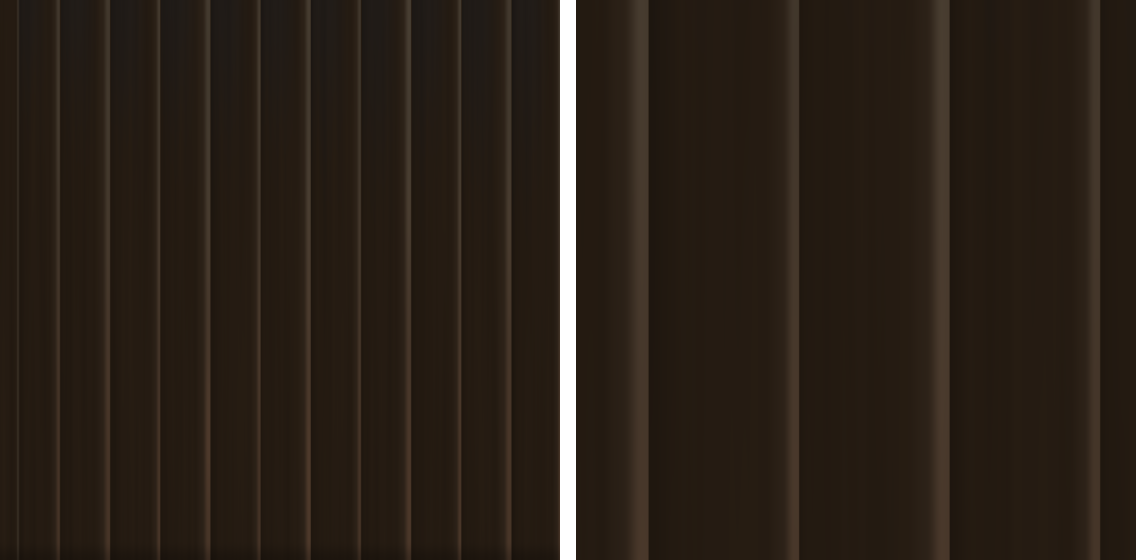
Left: the whole. Right: its middle third, enlarged.
Give the GLSL for this texture, as a Shadertoy shader.

```glsl
// Dark ribbed panelling: upright boards, each ending in a thin lit lip on its right.
// A repeating 1D profile gives lip, shoulder and groove shadow; stretched gradient
// noise adds grain, and the tint drifts from warm at the foot to cool at the top.

#define PITCH 0.0896        // width of one board
#define FIRST_EDGE 0.1081   // right edge of the first full lip
#define SEAM 0.0322         // faint joint near the left border
#define LIP_WIDTH 0.135     // lip width as a share of the board
#define GRAIN 0.10          // strength of the upright streaks
#define BOARD vec3(0.143, 0.105, 0.069)
#define BOARD_COOL vec3(0.129, 0.109, 0.094)
#define SHOULDER vec3(0.188, 0.145, 0.106)
#define LIP_WARM vec3(0.292, 0.215, 0.160)
#define LIP_COOL vec3(0.272, 0.234, 0.188)

float hash(float n) {
    return fract(sin(n * 127.1 + 11.7) * 4375.85);
}

vec2 gradient(vec2 cell) {
    float angle = 6.2832 * fract(sin(dot(cell, vec2(127.1, 311.7))) * 4375.85);
    return vec2(cos(angle), sin(angle));
}

float gradientNoise(vec2 p) {
    vec2 i = floor(p), f = fract(p);
    vec2 s = f * f * f * (f * (f * 6.0 - 15.0) + 10.0);
    vec2 e = vec2(1.0, 0.0);
    float low = mix(dot(gradient(i), f), dot(gradient(i + e.xy), f - e.xy), s.x);
    float high = mix(dot(gradient(i + e.yx), f - e.yx), dot(gradient(i + e.xx), f - e.xx), s.x);
    return mix(low, high, s.y);
}

void mainImage(out vec4 fragColor, in vec2 fragCoord) {
    vec2 uv = fragCoord / iResolution.xy;
    float pixel = 1.0 / iResolution.x;

    // Position within the board; the border strip lies left of the seam
    float u = (uv.x - FIRST_EDGE) / PITCH;
    float id = floor(u);
    float across = u - id;
    float toEdge = 1.0 - across;
    float pastSeam = smoothstep(-pixel, pixel, uv.x - SEAM);
    float boardStart = max(FIRST_EDGE + id * PITCH, SEAM);
    float fromStart = (uv.x - boardStart) / PITCH;

    // Board face: cool streaky patches hang from the top, stronger to the right
    float streak = gradientNoise(vec2(uv.x * 75.0, uv.y * 1.2))
                 + 0.6 * gradientNoise(vec2(uv.x * 170.0 + 40.0, uv.y * 1.8));
    float reach = 0.72 - 0.18 * uv.x + 0.14 * (hash(id) - 0.5) + 0.22 * streak;
    float coolFace = smoothstep(reach, 1.03, uv.y) * smoothstep(0.85, 0.35, across);
    vec3 color = mix(BOARD, BOARD_COOL, coolFace * pastSeam);
    color *= 1.0 + GRAIN * streak;

    // Groove shadow just right of each lip
    color *= 1.0 - 0.17 * pastSeam * exp(-max(fromStart, 0.0) * 8.0);

    // Lip: every other one is slimmer, each varies a little
    float slim = 1.0 - mod(id + 1.0, 2.0);
    float width = LIP_WIDTH * (1.12 - 0.3 * slim + 0.2 * (hash(id + 5.0) - 0.5));
    float sharpEdge = smoothstep(0.0, 1.5 * pixel / PITCH, toEdge) * pastSeam;
    float shoulder = smoothstep(2.1 * width, 0.9 * width, toEdge) * sharpEdge;
    float lip = smoothstep(1.1 * width, 0.35 * width, toEdge) * sharpEdge;
    lip *= 0.92 + 0.2 * (hash(id + 9.0) - 0.5) + 0.12 * streak;
    vec3 lipColor = mix(LIP_WARM, LIP_COOL, smoothstep(0.1, 0.85, uv.y));
    lipColor *= 1.0 + 0.1 * gradientNoise(vec2(id * 3.7, uv.y * 4.0));
    color = mix(color, SHOULDER, 0.65 * shoulder);
    color = mix(color, lipColor, lip);

    // Faint seam line and darkened foot
    float seamLine = 1.0 - smoothstep(0.0008, 0.0008 + 1.5 * pixel, abs(uv.x - SEAM));
    color = mix(color, LIP_COOL, 0.5 * seamLine);
    color *= mix(0.80, 1.0, smoothstep(0.0, 0.035, uv.y));

    fragColor = vec4(color, 1.0);
}
```
